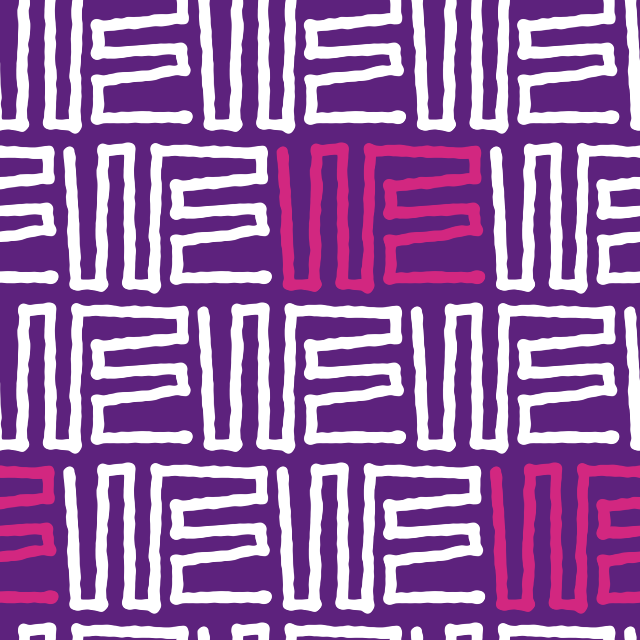
This pattern is drawn by a Shadertoy shader. Its source:

```glsl
// A hand-inked meander: one bent stroke per cell, three across and four down,
// alternate rows shifted. The stroke is a polyline distance field with swollen
// corners and noisy edges; two of the twelve cells take the accent colour.

const float CANVAS = 768.0;              // drawing units along the canvas
const vec2  REPEATS = vec2(3.0, 4.0);
const vec2  CELL = CANVAS / REPEATS;
const vec2  ORIGIN = vec2(73.0, 27.0);   // lower left corner of cell (0, 0)
const float ROW_SHIFT = -95.0;           // sideways shift of odd rows

const float HALF_WIDTH = 6.7;
const float KNOT_RADIUS = 8.0;
const float KNOT_BLEND = 3.0;
const float WOBBLE = 2.4;                // wander of the stroke
const float WOBBLE_SIZE = 19.0;
const float ROUGHNESS = 1.8;             // bumps along the edge
const float BUMP_SIZE = 8.0;

const vec3 GROUND = vec3(0.365, 0.133, 0.490);
const vec3 INK = vec3(1.0);
const vec3 ACCENT = vec3(0.825, 0.152, 0.502);

// Corners of the stroke, measured from the cell centre.
const int CORNERS = 17;
const vec2 PATH[CORNERS] = vec2[CORNERS](
    vec2(-118, 79), vec2(-109, -80), vec2(-80, -80), vec2(-77, 80),
    vec2(-46, 82), vec2(-46, -79), vec2(-16, -82), vec2(-13, 80),
    vec2(112, 78), vec2(113, 47), vec2(12, 38), vec2(12, 5),
    vec2(112, 11), vec2(114, -15), vec2(12, -29), vec2(11, -73),
    vec2(117, -71));

float hash(vec2 p) {
    vec3 q = fract(p.xyx * 0.1031);
    q += dot(q, q.yzx + 33.33);
    return fract((q.x + q.y) * q.z);
}

// Value noise centred on zero.
float noise(vec2 p) {
    vec2 i = floor(p), f = fract(p);
    f = f * f * (3.0 - 2.0 * f);
    float low = mix(hash(i), hash(i + vec2(1, 0)), f.x);
    float high = mix(hash(i + vec2(0, 1)), hash(i + vec2(1, 1)), f.x);
    return mix(low, high, f.y) - 0.5;
}

float segmentDistance(vec2 p, vec2 a, vec2 b) {
    vec2 ab = b - a;
    float t = clamp(dot(p - a, ab) / dot(ab, ab), 0.0, 1.0);
    return length(p - a - ab * t);
}

float smoothMin(float a, float b, float k) {
    float h = max(k - abs(a - b), 0.0) / k;
    return min(a, b) - 0.25 * k * h * h;
}

// Signed distance to the inked stroke; the same in every cell.
float meander(vec2 p) {
    vec2 q = p / WOBBLE_SIZE;
    vec2 warped = p + WOBBLE * vec2(noise(q + 40.0), noise(q + 90.0));
    float stroke = CANVAS, knots = CANVAS;
    for (int i = 1; i < CORNERS; i++) {
        stroke = min(stroke, segmentDistance(warped, PATH[i - 1], PATH[i]));
        knots = min(knots, length(warped - PATH[i]));
    }
    float d = smoothMin(stroke - HALF_WIDTH, knots - KNOT_RADIUS, KNOT_BLEND);
    return d + ROUGHNESS * noise(p / BUMP_SIZE + 60.0);
}

void mainImage(out vec4 fragColor, in vec2 fragCoord) {
    vec2 p = fragCoord / iResolution.xy * CANVAS - ORIGIN;
    float pixel = CANVAS / min(iResolution.x, iResolution.y);

    // Staggered cells, with indices that wrap around the canvas.
    float row = mod(floor(p.y / CELL.y), REPEATS.y);
    float odd = mod(row, 2.0);
    p.x -= odd * ROW_SHIFT;
    float column = mod(floor(p.x / CELL.x), REPEATS.x);
    vec2 local = mod(p, CELL) - 0.5 * CELL;

    // One accent per even row, stepping one column back each time.
    bool accented = odd < 0.5 && abs(column - (2.0 - 0.5 * row)) < 0.5;
    vec3 ink = accented ? ACCENT : INK;

    float cover = 1.0 - smoothstep(-0.6 * pixel, 0.6 * pixel, meander(local));
    fragColor = vec4(mix(GROUND, ink, cover), 1.0);
}
```
